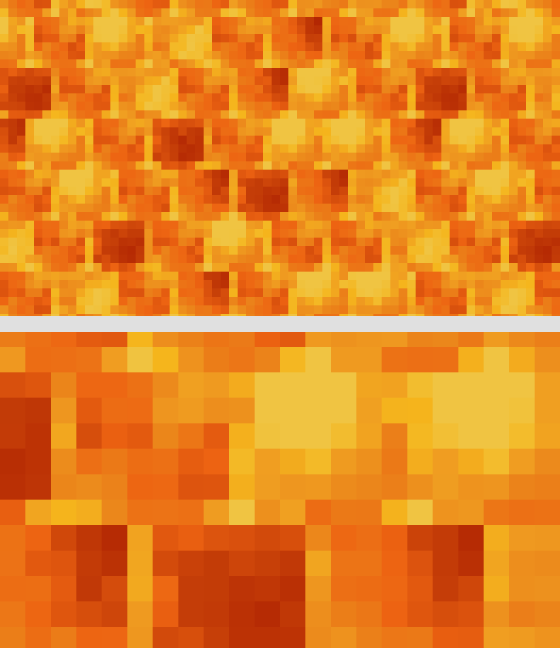
Top: the whole. Bottom: its middle third, enlarged.
A WebGL 1 fragment shader for this pattern:

```glsl
precision highp float;

// Honeycomb of chunky square texels: staggered 7 x 6 cells hold pale honey,
// orange wax or a dark pit, in a block of seven by six cells that repeats.
// Cell kind and local position give a tone, looked up in a red-to-gold ramp.

uniform vec2 u_resolution;

#define TEXELS_ACROSS 66.0
#define CELL_SIZE vec2(7.0, 6.0)
#define BLOCK_CELLS vec2(7.0, 6.0)
#define ROW_SHIFT 4.0
#define TOP_OFFSET 4.0
#define HONEY_SHARE 0.28
#define RIGHT_PIT_SHARE 0.48
#define WAX_SHARE 0.76
#define LEFT_PIT_SHARE 0.87
#define GRAIN 0.8
#define SAMPLES 3

float hash(vec2 p) {
  return fract(sin(dot(p, vec2(127.1, 311.7))) * 4375.85);
}

// Seven-step ramp, dark red at 0 to pale gold at 6.
vec3 ramp(float t) {
  vec3 c = vec3(0.70, 0.15, 0.01);
  c = mix(c, vec3(0.77, 0.24, 0.03), clamp(t, 0.0, 1.0));
  c = mix(c, vec3(0.93, 0.39, 0.07), clamp(t - 1.0, 0.0, 1.0));
  c = mix(c, vec3(0.92, 0.51, 0.10), clamp(t - 2.0, 0.0, 1.0));
  c = mix(c, vec3(0.94, 0.62, 0.13), clamp(t - 3.0, 0.0, 1.0));
  c = mix(c, vec3(0.96, 0.71, 0.11), clamp(t - 4.0, 0.0, 1.0));
  return mix(c, vec3(0.94, 0.77, 0.26), clamp(t - 5.0, 0.0, 1.0));
}

// Soft round spot of light around a local texel position.
float spot(vec2 q, vec2 center, float radius) {
  return 1.0 - smoothstep(0.4 * radius, radius, length(q - center));
}

// Pale honey: lit at the upper left or lower right, amber elsewhere.
float honeyTone(vec2 q, float variant) {
  vec2 lit = variant < 0.6 ? vec2(1.5, 0.8) : vec2(4.3, 3.2);
  return 3.1 + 2.7 * spot(q, lit, 3.6) + 0.8 * step(q.y, 0.5);
}

// Orange wax: flat, with two small highlights.
float waxTone(vec2 q) {
  return 1.9 + 1.7 * spot(q, vec2(3.5, 1.0), 1.7)
             + 1.1 * spot(q, vec2(1.0, 3.5), 1.7);
}

// Hollow: darkest at the pit, rising with distance.
float pitTone(vec2 q, vec2 pit, float slope, float brim) {
  return min(0.1 + slope * length(q - pit), brim);
}

// Gold wall: right column and lower corners, plus the rounded upper right
// and lower left corners where the kind leaves them open.
float wallMask(vec2 q, float openRight, float openLeft) {
  float side = step(5.5, q.x);
  float foot = step(2.4, abs(q.x - 2.5)) * step(4.5, q.y);
  float upper = step(3.9, q.x - q.y) * openRight;
  float lower = step(3.9, q.y - q.x) * openLeft;
  return max(0.9 * max(side, foot), 0.75 * max(upper, lower));
}

vec3 comb(vec2 texel) {
  // Staggered cell and whole-texel position inside it, from its top left.
  vec2 p = texel + vec2(0.0, TOP_OFFSET);
  float row = floor(p.y / CELL_SIZE.y);
  p.x -= ROW_SHIFT * mod(row, 2.0);
  vec2 cell = vec2(floor(p.x / CELL_SIZE.x), row);
  vec2 q = p - cell * CELL_SIZE;
  cell = mod(cell, BLOCK_CELLS);

  // Golden-ratio steps keep equal kinds from clumping along a row.
  float pick = fract(0.618 * cell.x + hash(vec2(cell.y, 9.3)) + 0.5 * hash(cell + 3.7));
  float kind = 0.0;
  float tone;
  if (pick < HONEY_SHARE) {
    tone = honeyTone(q, hash(cell + 41.3));
  } else if (pick < RIGHT_PIT_SHARE) {
    kind = 2.0;
    tone = pitTone(q, vec2(5.0, 0.7), 0.62, 2.6);
  } else if (pick < WAX_SHARE) {
    kind = 1.0;
    tone = waxTone(q);
  } else if (pick < LEFT_PIT_SHARE) {
    kind = 3.0;
    tone = pitTone(q, vec2(0.3, 3.6), 0.62, 2.8);
  } else {
    kind = 4.0;
    tone = pitTone(q, vec2(3.8, 3.0), 0.38, 1.6);
  }
  // The lower edge of every cell fades towards plain wax.
  tone = mix(tone, 2.5, 0.6 * step(4.5, q.y));

  // Grain shared by cells of one kind, with a little wear per texel.
  float grain = hash(q + 17.0 * kind + 5.1);
  float wear = hash(q + 13.0 * cell + 0.5);
  tone += GRAIN * (grain - 0.5) + 0.5 * GRAIN * (wear - 0.5);

  // Gold wall, brightest at the junction below each side.
  float openRight = 1.0 - step(1.5, kind) * step(kind, 2.5) - step(3.5, kind);
  float openLeft = step(kind, 2.5);
  float junction = step(5.5, q.x) * step(4.5, q.y);
  float wallTone = 3.2 + 2.0 * grain + wear + 1.3 * junction - 0.8 * step(3.5, kind);
  return ramp(mix(tone, wallTone, wallMask(q, openRight, openLeft)));
}

void main() {
  // Average a small grid of samples to smooth the texel edges.
  vec3 sum = vec3(0.0);
  for (int j = 0; j < SAMPLES; j++) {
    for (int i = 0; i < SAMPLES; i++) {
      vec2 offset = (vec2(float(i), float(j)) + 0.5) / float(SAMPLES) - 0.5;
      vec2 pos = gl_FragCoord.xy + offset;
      pos.y = u_resolution.y - pos.y;
      sum += comb(floor(pos * TEXELS_ACROSS / u_resolution.x));
    }
  }
  gl_FragColor = vec4(sum / float(SAMPLES * SAMPLES), 1.0);
}
```
